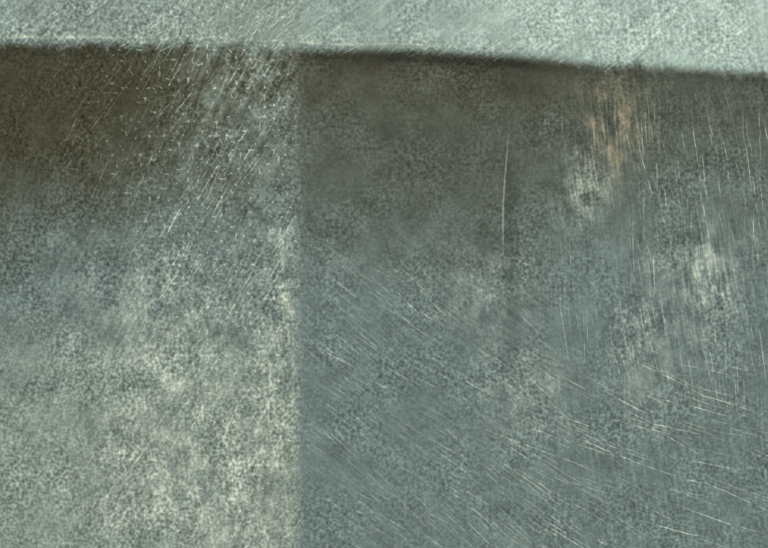
This texture is drawn by a Shadertoy shader. Its source:

```glsl
const vec3 UMBER = vec3(0.28, 0.275, 0.215), OLIVE = vec3(0.34, 0.36, 0.315);
const vec3 SLATE = vec3(0.42, 0.48, 0.46), SAGE = vec3(0.51, 0.56, 0.515);
const vec3 MIST = vec3(0.62, 0.69, 0.645), CHALK = vec3(0.75, 0.785, 0.705);
const vec3 OCHRE = vec3(0.57, 0.53, 0.43), INK = vec3(0.16, 0.17, 0.14);
const float SEAM_X = 0.388, GROOVE_X = 0.655;
const float GRAIN = 0.25, MOTTLE = 0.13, SCRATCH_WIDTH = 0.0013;

float hash(vec2 p) {
    vec3 q = fract(p.xyx * 0.1031);
    q += dot(q, q.yzx + 33.33);
    return fract((q.x + q.y) * q.z);
}
float corner(vec2 cell, vec2 offset) {
    float a = 6.2832 * hash(cell);
    return dot(vec2(cos(a), sin(a)), offset);
}
float noise(vec2 p) {
    vec2 i = floor(p), f = fract(p), e = vec2(0, 1);
    vec2 u = f * f * f * (f * (f * 6.0 - 15.0) + 10.0);
    return mix(mix(corner(i, f), corner(i + e.yx, f - e.yx), u.x),
               mix(corner(i + e, f - e), corner(i + 1.0, f - 1.0), u.x), u.y);
}
float fbm(vec2 p) {
    float sum = 0.0, amp = 0.6;
    for (int i = 0; i < 5; i++, amp *= 0.65) {
        sum += amp * noise(p);
        p = mat2(1.6, 1.2, -1.2, 1.6) * p + 7.3;
    }
    return sum;
}
// Coordinates along and across a stroke direction
vec2 align(vec2 p, float degrees) {
    float a = radians(degrees);
    return mat2(cos(a), -sin(a), sin(a), cos(a)) * p;
}
// Streaky dry-brush texture
float bristle(vec2 p, float degrees) {
    vec2 q = align(p, degrees);
    return noise(q * vec2(9.0, 95.0)) + noise(q * vec2(32.0, 180.0) + 5.0);
}
// Broken tapered hairlines, one per elongated cell, in three layers
float scratches(vec2 p, float degrees, float len, float density) {
    float sum = 0.0, px = 0.6 / iResolution.y;
    for (float k = 0.0; k < 3.0; k++) {
        float gap = 0.008 + 0.003 * k;
        vec2 q = align(p, degrees + 7.0 * (k - 1.0)) + 3.7 + k * 1.9;
        q.y += 0.005 * noise(q * 9.0);
        float broken = smoothstep(-0.35, 0.2, noise(q * vec2(40.0, 90.0)));
        float cluster = smoothstep(-0.25, 0.3, noise(q * vec2(5.0, 13.0)));
        q /= vec2(len, gap);
        q.x += hash(vec2(floor(q.y), k + 9.0));
        vec2 id = floor(q), f = fract(q);
        float d = abs(f.y - mix(0.2, 0.8, hash(id + 5.5))) * gap;
        float taper = smoothstep(0.0, 0.3, f.x) * smoothstep(1.0, 0.5, f.x);
        sum += step(hash(id + k * 31.0), density) * taper * broken * cluster
             * smoothstep(SCRATCH_WIDTH + px, 0.0, d) * mix(0.3, 1.0, hash(id + 2.2));
    }
    return min(sum, 1.0);
}
float blot(vec2 uv, float x, float y, float rx, float ry) {
    vec2 q = (uv - vec2(x, y)) / vec2(rx, ry);
    return exp(-dot(q, q));
}
float band(float x, float lo, float hi, float soft) {
    return smoothstep(lo - soft, lo + soft, x) * smoothstep(hi + soft, hi - soft, x);
}

void mainImage(out vec4 fragColor, in vec2 fragCoord) {
    vec2 uv = fragCoord / iResolution.xy, p = fragCoord / iResolution.y;
    float cloud = fbm(p * 4.0), rough = fbm(p * 22.0 + 4.0);
    float steep = bristle(p, 62.0), upright = bristle(p, -82.0);
    float depth = 0.914 - 0.055 * uv.x * uv.x + 0.006 * noise(p * vec2(6, 2)) - uv.y;
    float left = smoothstep(0.012, -0.012, uv.x - SEAM_X + 0.014 * rough);
    float right = smoothstep(0.64, 0.82, uv.x);
    // Ground: dark earth fading into slate, paler left of the seam
    float fade = depth + 0.10 * cloud + 0.06 * rough;
    vec3 leftTone = mix(UMBER, SLATE, smoothstep(0.12, 0.46, fade + 0.42 * (uv.x - 0.08)));
    leftTone = mix(leftTone, SAGE, smoothstep(0.38, 0.72, fade + 0.15 * uv.x));
    vec3 color = mix(UMBER, OLIVE, smoothstep(-0.05, 0.16, fade + 0.12 * right));
    color = mix(color, SLATE, smoothstep(0.10, 0.52, fade + 0.10 * right));
    color = mix(color, leftTone, left);
    // Worn pale patches and shaded groove
    float wear = 0.45 * blot(uv, 0.21, 0.40, 0.08, 0.13) + 0.3 * blot(uv, 0.63, 0.46, 0.05, 0.09)
        + left * (0.6 * blot(uv, 0.37, 0.46, 0.03, 0.2) + 0.5 * blot(uv, 0.28, 0.12, 0.18, 0.17))
        + 0.5 * blot(uv, 0.76, 0.65, 0.03, 0.06) + 0.6 * blot(uv, 0.92, 0.49, 0.04, 0.08)
        + 0.3 * blot(uv, 0.68, 0.28, 0.05, 0.07) + 0.2 * blot(uv, 0.84, 0.38, 0.05, 0.15);
    color = mix(color, CHALK, clamp(wear * (0.55 + 1.7 * rough + 0.8 * upright), 0.0, 0.9));
    float rust = blot(uv, 0.80, 0.77, 0.035, 0.08);
    color = mix(color, OCHRE, clamp(rust * (0.5 + 1.6 * rough + 0.7 * upright), 0.0, 0.85));
    color *= 1.0 - 0.16 * band(uv.x, GROOVE_X, 0.672, 0.01) * band(uv.y, 0.38, 0.72, 0.08);
    // Pale upper band, dark rim and gleam
    float sky = smoothstep(-0.01, 0.01, -depth + 0.022 * rough);
    vec3 skyTone = MIST * mix(0.87, 1.08, smoothstep(0.2, 0.9, uv.x) + 0.3 * cloud);
    skyTone = mix(skyTone, SLATE, 0.55 * smoothstep(0.028, 0.0, -depth) * (1.0 - 0.6 * right));
    color = mix(color, skyTone + 0.05 * bristle(p, 38.0), sky);
    float rim = exp(-pow((depth - 0.004) / 0.012, 2.0)) * (0.3 + 0.45 * band(uv.x, 0.42, 0.7, 0.06));
    color = mix(color, INK, clamp(rim * (1.0 + 2.2 * rough), 0.0, 0.85));
    float gleam = exp(-pow((depth + 0.018) / 0.003, 2.0)) * smoothstep(0.72, 0.45, uv.x);
    color = mix(color, CHALK, gleam * clamp(0.5 + rough, 0.0, 0.8));
    // Translucent veil crossing the rim beside the seam
    float veil = smoothstep(0.17, 0.32, uv.x + 0.2 * (0.9 - uv.y)) * left * smoothstep(0.3, 0.97, uv.y);
    color = mix(color, SAGE, veil * clamp(0.55 + 0.7 * rough + 0.3 * steep, 0.0, 0.85));
    // Directional scratches
    vec2 bent = p - vec2(0.0, 0.25 * pow(p.x - 1.4, 2.0));
    float middle = band(uv.x, 0.40, 0.74, 0.04) * smoothstep(0.62, 0.42, uv.y);
    float marks = scratches(p, 60.0, 0.13, 0.6) * smoothstep(0.0, 0.25, uv.x) * left * 0.7
        + scratches(p, 38.0, 0.10, 0.7) * sky * 0.8 + scratches(p, -36.0, 0.11, 0.8) * middle * 0.5
        + scratches(p, -82.0, 0.15, 0.75) * right * band(uv.y, 0.27, 0.8, 0.08) * 0.65
        + scratches(bent, -16.0, 0.28, 0.7) * smoothstep(0.58, 0.74, uv.x) * smoothstep(0.42, 0.28, uv.y) * 0.75;
    float line = abs(uv.x - GROOVE_X - 0.08 * pow(max(uv.y - 0.62, 0.0), 1.2));
    marks += 0.4 * smoothstep(0.0025, 0.0, line) * band(uv.y, 0.55, 0.74, 0.05);
    color = mix(color, CHALK, clamp(marks, 0.0, 0.85));
    // Chalk flecks, mottling and patchy grain
    float fleck = smoothstep(0.28, 0.48, noise(p * 115.0)) * left * smoothstep(0.0, 0.3, uv.x);
    color = mix(color, CHALK, 0.55 * fleck);
    float grain = noise(p * 175.0) + 0.7 * noise(align(p, 30.0) * 110.0);
    float brush = mix(mix(bristle(p, -36.0) * middle, upright, right), steep, left);
    float patchy = clamp(0.85 + 0.3 * left + 1.2 * noise(p * 11.0), 0.4, 1.6);
    color *= 1.0 + MOTTLE * (1.2 * rough + 0.4 * cloud + 0.7 * brush) + GRAIN * grain * patchy;
    fragColor = vec4(clamp(color, 0.0, 1.0), 1.0);
}
```
